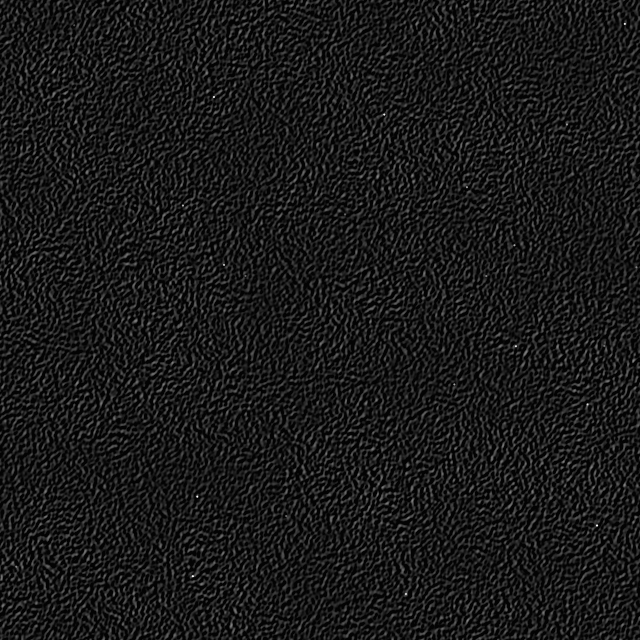
This texture is drawn by a WebGL 1 fragment shader. Its source:

```glsl
precision highp float;
// Fine black leather: short slanted ridges in raking light, with rare glints.
// Two gradient noise heights are embossed along a slowly wandering light
// direction, and the slope is mapped to grey and clipped in the shadows.

uniform vec2 u_resolution;

#define GRAIN 182.0         // noise cells across the canvas
#define STRETCH 1.3         // ridge length relative to its width
#define LIGHT_ANGLE -0.5    // direction across the ridges, radians
#define WANDER 1.5          // how far the ridge direction strays
#define RELIEF 0.7          // emboss distance in noise cells
#define MID_GREY 0.08       // grey of level ground
#define CONTRAST 0.36       // grey per unit of slope
#define BLACK 0.012         // deepest shadow
#define PATCHINESS 0.45     // slow variation of the contrast
#define GLINT_CELLS 64.0    // grid of possible glints
#define GLINT_CHANCE 0.004  // share of cells that hold one
#define GLINT_RADIUS 0.0026 // in canvas units

float hash(vec2 cell) {
  vec3 h = fract(cell.xyx * vec3(0.1031, 0.1030, 0.0973));
  h += dot(h, h.yzx + 33.33);
  return fract((h.x + h.y) * h.z);
}

mat2 rotation(float angle) {
  float c = cos(angle), s = sin(angle);
  return mat2(c, s, -s, c);
}

// Dot product of a random unit gradient with the offset from its corner
float corner(vec2 cell, vec2 offset) {
  float angle = 6.2832 * hash(cell);
  return dot(vec2(cos(angle), sin(angle)), offset);
}

float gradientNoise(vec2 p) {
  vec2 cell = floor(p);
  vec2 f = p - cell;
  vec2 fade = f * f * f * (f * (f * 6.0 - 15.0) + 10.0);
  vec2 e = vec2(1.0, 0.0);
  float bottom = mix(corner(cell, f), corner(cell + e, f - e), fade.x);
  float top = mix(corner(cell + e.yx, f - e.yx),
                  corner(cell + e.xx, f - e.xx), fade.x);
  return mix(bottom, top, fade.y);
}

// Two turned layers hide the lattice
float height(vec2 p) {
  vec2 turned = rotation(0.65) * p + vec2(317.3, 451.7);
  return 0.707 * (gradientNoise(p) + gradientNoise(turned));
}

// Height difference along the light, in a frame aligned with the ridges
float ridgeSlope(vec2 uv) {
  vec2 p = rotation(-LIGHT_ANGLE) * uv * GRAIN / vec2(1.0, STRETCH);
  float stray = WANDER * gradientNoise(uv * 14.0 + 71.0);
  vec2 halfStep = 0.5 * RELIEF * vec2(cos(stray), sin(stray));
  return height(p + halfStep) - height(p - halfStep);
}

// Tiny bright points in a few cells, kept clear of the cell borders
float glints(vec2 uv) {
  vec2 p = uv * GLINT_CELLS;
  vec2 cell = floor(p);
  vec2 center = 0.25 + 0.5 * vec2(hash(cell + 13.0), hash(cell + 57.0));
  float present = step(hash(cell + 101.0), GLINT_CHANCE);
  float brightness = mix(0.25, 0.9, hash(cell + 149.0));
  float reach = length(p - cell - center) / (GLINT_RADIUS * GLINT_CELLS);
  return present * brightness * (1.0 - smoothstep(0.2, 1.0, reach));
}

void main() {
  vec2 uv = gl_FragCoord.xy / min(u_resolution.x, u_resolution.y);

  // Ridges, with slow patches of stronger and weaker relief
  float patches = 1.0 + PATCHINESS * gradientNoise(uv * 6.0 + 23.0);
  float grey = MID_GREY + CONTRAST * patches * ridgeSlope(uv);

  grey = max(grey, BLACK) + glints(uv);
  gl_FragColor = vec4(vec3(min(grey, 1.0)), 1.0);
}
```
